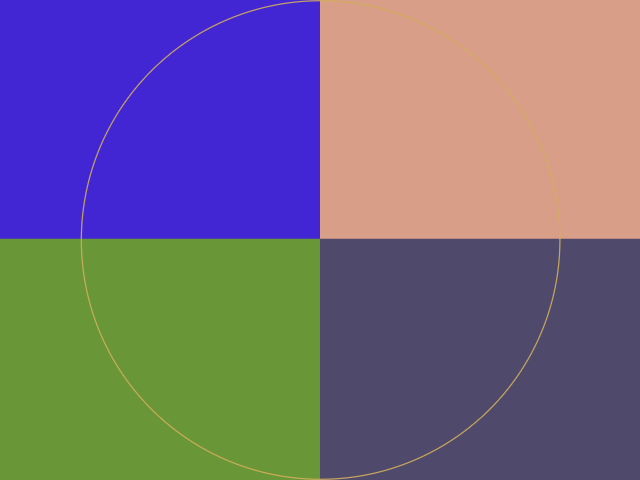
Reproduce this background procedurally as a WebGL 2 fragment shader.

```glsl
#version 300 es
precision highp float;

uniform vec2 u_resolution;
out vec4 fragColor;

const vec3 BLUE   = vec3(0.26, 0.15, 0.83);
const vec3 SALMON = vec3(0.85, 0.62, 0.53);
const vec3 GREEN  = vec3(0.41, 0.59, 0.21);
const vec3 SLATE  = vec3(0.31, 0.29, 0.42);
const vec3 GOLD   = vec3(0.82, 0.68, 0.36);

// Antialiased step: 0 below zero, 1 above, over one pixel
float edge(float dist, float pixel) {
    return clamp(dist / pixel + 0.5, 0.0, 1.0);
}

// Four flat fields meeting at the origin of p
vec3 quadrants(vec2 p, float pixel) {
    float right = edge(p.x, pixel);
    float upper = edge(p.y, pixel);
    return mix(mix(GREEN, SLATE, right), mix(BLUE, SALMON, right), upper);
}

// Coverage of a thin circle outline
float ring(vec2 p, float radius, float halfWidth, float pixel) {
    return edge(halfWidth - abs(length(p) - radius), pixel);
}

void main() {
    // Canvas height is one unit
    float pixel = 1.0 / u_resolution.y;
    vec2 p = gl_FragCoord.xy * pixel;
    vec2 middle = 0.5 * u_resolution * pixel;

    vec3 color = quadrants(p - middle - vec2(0.0, 0.0026), pixel);

    // Fine gold circle spanning the full height
    float line = ring(p - middle - vec2(0.0013, 0.0), 0.4985, 0.0013, pixel);
    color = mix(color, GOLD, 0.9 * line);

    fragColor = vec4(color, 1.0);
}
```
